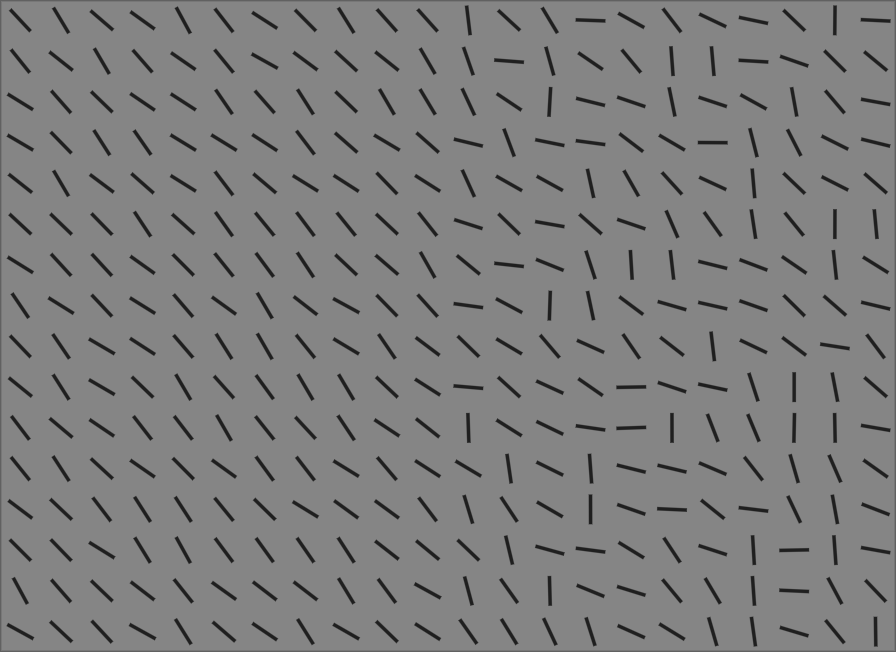
A Shadertoy shader for this pattern:

```glsl
// A grid of short dark bars on flat grey, one bar per cell.
// All bars lean down to the right; a sine hash turns each one, slightly
// in the left half and widely in the right half, so a texture edge appears.

const vec2 GRID = vec2(22.0, 16.0);          // columns and rows
const float RIGHT_START = 11.0;              // first widely turned column
const vec2 BAR_HALF_SIZE = vec2(0.365, 0.043); // in cells
const float MEAN_ANGLE = -0.785;             // radians
const float CALM_SPREAD = 0.29;              // largest turn on the left
const float WILD_SPREAD = 0.86;              // largest turn on the right
const float FRAME_WIDTH = 0.035;             // in cells
const vec3 GROUND = vec3(0.52);
const vec3 BAR = vec3(0.12);
const vec3 FRAME = vec3(0.38);

float hash(vec2 p) {
    return fract(sin(dot(p, vec2(12.9898, 78.233))) * 43758.5453);
}

float boxDistance(vec2 p, vec2 halfSize) {
    vec2 d = abs(p) - halfSize;
    return length(max(d, 0.0)) + min(max(d.x, d.y), 0.0);
}

void mainImage(out vec4 fragColor, in vec2 fragCoord) {
    vec2 p = fragCoord / iResolution.xy * GRID;
    float pixel = GRID.y / iResolution.y;

    // Turn of the bar in this cell
    vec2 cell = floor(p);
    float spread = cell.x < RIGHT_START ? CALM_SPREAD : WILD_SPREAD;
    float angle = MEAN_ANGLE + spread * (2.0 * hash(cell + 0.5) - 1.0);

    // Bar in its own axes
    vec2 along = vec2(cos(angle), sin(angle));
    vec2 local = p - cell - 0.5;
    vec2 q = vec2(dot(local, along), dot(local, vec2(-along.y, along.x)));
    float bar = 1.0 - smoothstep(-0.8 * pixel, 0.8 * pixel, boxDistance(q, BAR_HALF_SIZE));

    // Thin frame along the canvas edge
    vec2 toEdge = min(p, GRID - p);
    float frame = 1.0 - smoothstep(-0.5 * pixel, 0.5 * pixel, min(toEdge.x, toEdge.y) - FRAME_WIDTH);

    vec3 color = mix(GROUND, FRAME, frame);
    color = mix(color, BAR, bar);
    fragColor = vec4(color, 1.0);
}
```
